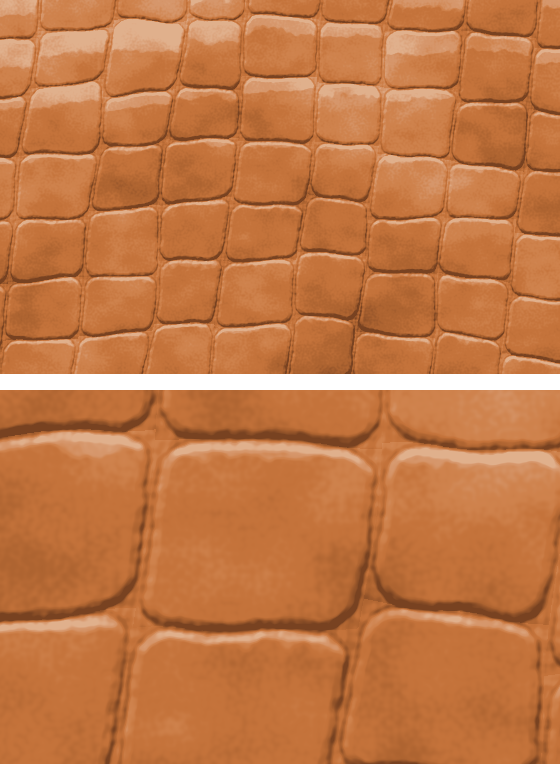
Top, the full canvas; bottom, a detail of the centre.
Reproduce this texture procedurally as a WebGL 1 fragment shader.

```glsl
precision highp float;
// Glossy embossed reptile leather: rounded scales in leaning, staggered columns.
// Each scale is a rounded-box distance in a jittered grid; a relief built from it
// is lit from above, then gradient-noise mottling and gloss pick a tan tone.
uniform vec2 u_resolution;

const vec2 SCALE_SIZE = vec2(0.19, 0.163);   // in canvas heights
const vec2 SEAM_INSET = vec2(0.0052, 0.0022);
const float CORNER_RADIUS = 0.029;
const float LEAN = 0.11;

const vec3 GROOVE = vec3(0.47, 0.26, 0.13);
const vec3 UMBER = vec3(0.68, 0.39, 0.19);
const vec3 TAN = vec3(0.77, 0.45, 0.23);
const vec3 APRICOT = vec3(0.81, 0.51, 0.30);
const vec3 PALE = vec3(0.84, 0.59, 0.42);
const vec3 CREAM = vec3(0.88, 0.69, 0.55);

float hash(vec2 p) {
  return fract(sin(dot(p, vec2(127.1, 311.7))) * 43758.545);
}

float cornerSlope(vec2 cell, vec2 offset) {
  float angle = 6.2832 * hash(cell);
  return dot(vec2(cos(angle), sin(angle)), offset);
}

// Gradient noise, roughly -0.7 to 0.7
float noise(vec2 p) {
  vec2 i = floor(p), f = p - i;
  vec2 w = f * f * f * (f * (f * 6.0 - 15.0) + 10.0);
  vec2 e = vec2(1.0, 0.0);
  float low = mix(cornerSlope(i, f), cornerSlope(i + e.xy, f - e.xy), w.x);
  float high = mix(cornerSlope(i + e.yx, f - e.yx), cornerSlope(i + e.xx, f - e.xx), w.x);
  return mix(low, high, w.y);
}

float fbm(vec2 p) {
  float sum = 0.0, amplitude = 0.6;
  for (int i = 0; i < 4; i++) {
    sum += amplitude * noise(p);
    p = mat2(1.6, 1.2, -1.2, 1.6) * p + 3.7;
    amplitude *= 0.5;
  }
  return sum;
}

// Seam positions in grid units
float columnSeam(float column, float y) {
  return column + 0.14 * (hash(vec2(column, 3.0)) - 0.5)
       + 0.17 * noise(vec2(column * 5.3 + 0.5, y * 0.45));
}

float rowSeam(vec2 cell, float across) {
  float tilt = 0.2 * (hash(cell + 9.5) - 0.5);
  return cell.y + 0.22 * (hash(cell) - 0.5) + tilt * (across - 0.5)
       + 0.07 * noise(vec2(across * 2.0, dot(cell, vec2(7.3, 3.1))));
}

// Returns edge distance (negative inside), depth below top edge, height share, id
vec4 findScale(vec2 p) {
  float arch = 0.07 * (p.x - 0.8) * (p.x - 0.8);
  vec2 g = vec2(p.x - LEAN * p.y, p.y + arch) / SCALE_SIZE;
  float column = floor(g.x);
  if (g.x < columnSeam(column, g.y)) column -= 1.0;
  else if (g.x > columnSeam(column + 1.0, g.y)) column += 1.0;
  float left = columnSeam(column, g.y), right = columnSeam(column + 1.0, g.y);
  float across = (g.x - left) / (right - left);

  float y = g.y + 0.6 * hash(vec2(column, 7.0));
  vec2 cell = vec2(column, floor(y));
  if (y < rowSeam(cell, across)) cell.y -= 1.0;
  else if (y > rowSeam(cell + vec2(0.0, 1.0), across)) cell.y += 1.0;
  float bottom = rowSeam(cell, across), top = rowSeam(cell + vec2(0.0, 1.0), across);
  float up = (y - bottom) / (top - bottom);

  vec2 halfSize = 0.5 * vec2(right - left, top - bottom) * SCALE_SIZE;
  vec2 q = abs(vec2(across, up) * 2.0 - 1.0) * halfSize
         - (halfSize - SEAM_INSET - CORNER_RADIUS);
  float d = length(max(q, 0.0)) + min(max(q.x, q.y), 0.0) - CORNER_RADIUS;
  d += 0.003 * noise(p * 28.0) + 0.0018 * noise(p * 75.0);
  return vec4(d, (top - y) * SCALE_SIZE.y, up, hash(cell + 21.0));
}

// Raised scales with long fine folds running down the seams
float relief(vec2 p, float d) {
  float plateau = smoothstep(0.004, -0.009, d);
  vec2 along = vec2(p.x - LEAN * p.y, p.y);
  float folds = noise(along * vec2(130.0, 28.0)) + 0.5 * noise(p * vec2(60.0, 100.0));
  return plateau + 0.4 * folds * (1.0 - plateau);
}

// Uneven shiny strip under the top edge, wide near the top left of the canvas
float gloss(vec2 p, vec4 scale) {
  float width = 0.011 + 0.022 * noise(p * vec2(13.0, 20.0)) + 0.012 * noise(p * 55.0);
  float shine = smoothstep(0.55, 1.0, p.y - 0.1 * p.x + 0.05);
  width += 0.11 * shine * (0.25 + 0.75 * scale.w);
  float strip = smoothstep(0.005, -0.005, scale.y - width);
  return strip * smoothstep(0.0, -0.008, scale.x);
}

vec3 leatherColor(float tone) {
  vec3 color = mix(GROOVE, UMBER, clamp(tone / 0.25, 0.0, 1.0));
  color = mix(color, TAN, smoothstep(0.25, 0.45, tone));
  color = mix(color, APRICOT, smoothstep(0.45, 0.62, tone));
  color = mix(color, PALE, smoothstep(0.62, 0.8, tone));
  return mix(color, CREAM, smoothstep(0.8, 1.0, tone));
}

void main() {
  vec2 p = gl_FragCoord.xy / u_resolution.y;
  vec2 towardLight = 0.003 * normalize(vec2(-0.2, 1.0));
  vec4 scale = findScale(p);
  float slope = relief(p, scale.x) - relief(p + towardLight, findScale(p + towardLight).x);

  // Mottled dye, per-scale variation and fine grain
  float tone = 0.485 + 0.48 * fbm(p * 2.6) + 0.26 * fbm(p * vec2(11.0, 15.0) + 8.0);
  tone += 0.13 * (scale.w - 0.5) + 0.14 * (scale.z - 0.5) + 0.2 * (p.y - 0.5);
  tone += 0.08 * noise(p * 150.0);

  // Directional light, dark crease outlines and gloss
  float crease = smoothstep(0.004, 0.0, abs(scale.x - 0.0012));
  tone += 1.15 * slope - 0.24 * crease + 0.24 * gloss(p, scale);
  gl_FragColor = vec4(leatherColor(tone), 1.0);
}
```
